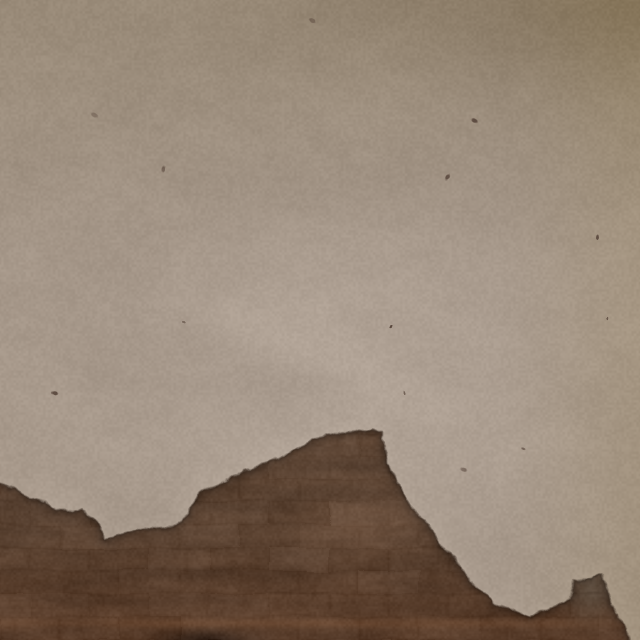
Write a Shadertoy shader that draws this texture.

```glsl
// Weathered plaster wall broken away along a ragged edge above dark brown masonry.
#define PLASTER vec3(0.640, 0.583, 0.527)
#define BRICK vec3(0.355, 0.263, 0.198)
#define SPECK_COLOR vec3(0.33, 0.26, 0.22)
#define RIM_WIDTH 0.006
#define EDGE_ROUGHNESS 0.007
#define GRAIN 0.035
#define MOTTLE 0.045
#define COURSE_HEIGHT 0.036
#define SPECK_CELLS 9.0
#define SPECK_CHANCE 0.22

// Knots of the fracture line, left to right
const int KNOTS = 23;
const vec2 EDGE[KNOTS] = vec2[KNOTS](
    vec2(-.03, .257), vec2(.085, .207), vec2(.128, .204), vec2(.147, .186),
    vec2(.164, .154), vec2(.202, .171), vec2(.275, .181), vec2(.293, .197),
    vec2(.306, .229), vec2(.391, .268), vec2(.508, .320), vec2(.579, .328),
    vec2(.596, .323), vec2(.605, .277), vec2(.638, .219), vec2(.736, .089),
    vec2(.775, .057), vec2(.827, .039), vec2(.892, .062), vec2(.898, .091),
    vec2(.944, .102), vec2(.954, .056), vec2(1.03, -.08));

float hash(vec2 p) {
    vec3 q = fract(vec3(p.xyx) * 0.1031);
    q += dot(q, q.yzx + 33.33);
    return fract((q.x + q.y) * q.z);
}

float noise(vec2 p) {
    vec2 i = floor(p), f = fract(p);
    f = f * f * (3.0 - 2.0 * f);
    return mix(mix(hash(i), hash(i + vec2(1, 0)), f.x),
               mix(hash(i + vec2(0, 1)), hash(i + vec2(1, 1)), f.x), f.y);
}

// Fractal noise centred on zero
float fbm(vec2 p) {
    float sum = 0.0, amp = 0.5;
    for (int i = 0; i < 5; i++) {
        sum += amp * (noise(p) - 0.5);
        p = mat2(1.6, 1.2, -1.2, 1.6) * p + 7.3;
        amp *= 0.5;
    }
    return sum;
}

// Soft elliptical spot
float glow(vec2 p, vec2 center, vec2 radius) {
    vec2 d = (p - center) / radius;
    return exp(-dot(d, d));
}

// Signed distance to the fracture, negative in the masonry
float fracture(vec2 p) {
    float dist = 1.0, height = 0.0;
    for (int i = 0; i < KNOTS - 1; i++) {
        vec2 a = EDGE[i], ab = EDGE[i + 1] - a, ap = p - a;
        float t = clamp(dot(ap, ab) / dot(ab, ab), 0.0, 1.0);
        dist = min(dist, length(ap - ab * t));
        if (ap.x >= 0.0 && ap.x < ab.x) height = a.y + ab.y * ap.x / ab.x;
    }
    return p.y > height ? dist : -dist;
}

// Sparse tilted chips, denser toward the bottom
float specks(vec2 p) {
    vec2 cell = floor(p * SPECK_CELLS);
    float chance = SPECK_CHANCE * mix(1.4, 0.4, p.y);
    if (hash(cell + 41.0) > chance) return 0.0;
    vec2 center = (cell + 0.2 + 0.6 * vec2(hash(cell + 3.0), hash(cell + 17.0))) / SPECK_CELLS;
    float angle = 3.14 * hash(cell + 29.0);
    float size = mix(0.0025, 0.0065, hash(cell + 53.0));
    vec2 d = mat2(cos(angle), -sin(angle), sin(angle), cos(angle)) * (p - center);
    float r = length(d * vec2(1.0, 1.7)) + 0.002 * (noise(p * 300.0) - 0.5);
    return (1.0 - smoothstep(size * 0.5, size * 1.2, r)) * mix(0.4, 0.9, hash(cell + 61.0));
}

vec3 plaster(vec2 p) {
    vec3 c = PLASTER;
    // Broad lighting: cool glow in the middle, warm shade toward the upper right
    c += vec3(0.035, 0.037, 0.042) * glow(p, vec2(0.55, 0.40), vec2(0.42, 0.32));
    c -= vec3(0.045, 0.045, 0.060) * smoothstep(0.55, 1.05, p.y);
    c -= vec3(0.065, 0.070, 0.085) * glow(p, vec2(0.95, 1.02), vec2(0.42, 0.16));
    c -= vec3(0.015, 0.020, 0.045) * smoothstep(0.75, 1.05, p.x);
    // Pale diagonal smear
    vec2 q = mat2(0.91, 0.42, -0.42, 0.91) * (p - vec2(0.50, 0.46));
    q += 0.06 * vec2(fbm(p * 9.0), fbm(p * 9.0 + 20.0));
    c += 0.032 * glow(q, vec2(0), vec2(0.20, 0.045));
    c -= 0.018 * glow(p, vec2(0.46, 0.40), vec2(0.07, 0.035));
    // Mottling and chips
    c += MOTTLE * fbm(p * vec2(5.0, 7.0)) + 0.03 * fbm(p * vec2(28.0, 40.0));
    return mix(c, SPECK_COLOR, specks(p));
}

vec3 masonry(vec2 p) {
    vec3 c = BRICK;
    c -= vec3(0.015, 0.030, 0.035) * (1.0 - smoothstep(0.0, 0.20, p.y));
    c += vec3(0.070, 0.055, 0.045) * glow(p, vec2(0.56, 0.18), vec2(0.10, 0.035));
    c += vec3(0.030, 0.065, 0.075) * glow(p, vec2(0.925, 0.08), vec2(0.035, 0.045));
    // Eroded brick courses with staggered joints
    vec2 w = p + 0.012 * vec2(fbm(p * 18.0), fbm(p * 18.0 + 9.0));
    float row = floor(w.y / COURSE_HEIGHT);
    float along = w.x / (COURSE_HEIGHT * 2.6) + 0.5 * mod(row, 2.0);
    float bed = abs(fract(w.y / COURSE_HEIGHT) - 0.5);
    float joint = max(smoothstep(0.38, 0.5, bed), smoothstep(0.44, 0.5, abs(fract(along) - 0.5)));
    c += 0.035 * (hash(vec2(floor(along), row + 80.0)) - 0.5);
    c -= 0.025 * joint * noise(p * 14.0);
    // Horizontal streaks, bright ledge and deep hollow at the foot
    c += vec3(0.11, 0.09, 0.075) * fbm(p * vec2(9.0, 48.0));
    c += vec3(0.055, 0.035, 0.020) * glow(p, vec2(0.45, 0.026), vec2(0.60, 0.008));
    c -= vec3(0.15, 0.11, 0.08) * glow(p, vec2(0.32, 0.002), vec2(0.065, 0.014));
    return c + 0.05 * fbm(p * 55.0);
}

void mainImage(out vec4 fragColor, in vec2 fragCoord) {
    vec2 p = fragCoord / iResolution.xy;
    float pixel = 1.0 / iResolution.y;

    // Ragged boundary
    vec2 jitter = vec2(fbm(p * 45.0), fbm(p * 45.0 + 31.0));
    float d = fracture(p + EDGE_ROUGHNESS * 2.0 * jitter);
    float cover = smoothstep(-pixel - 0.001, pixel + 0.001, d);

    // Shadowed rim below the break, pale lip above it
    vec3 wall = plaster(p) + 0.025 * exp(-max(d, 0.0) / 0.018);
    float rim = exp(-max(-d, 0.0) / RIM_WIDTH);
    vec3 brick = masonry(p) * (1.0 - 0.42 * rim);
    vec3 color = mix(brick, wall, cover);

    // Fine surface grain
    color += GRAIN * (noise(p * 260.0) - 0.5);
    fragColor = vec4(clamp(color, 0.0, 1.0), 1.0);
}
```
